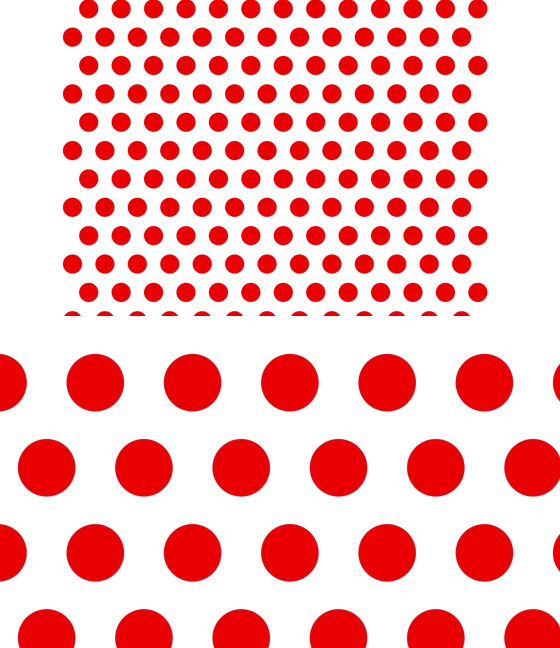
Top: the whole. Bottom: its middle third, enlarged.
A Shadertoy shader for this pattern:

```glsl
// Staggered rows of red polka dots on white, with plain margins left and right.

#define COLUMNS 13.0            // dots in each row
#define PITCH vec2(0.10262, 0.08975) // dot and row spacing, canvas heights
#define FIRST_DOT vec2(-0.6053, 0.4722) // top left dot, from canvas centre
#define STAGGER 0.0513          // left shift of every second row
#define RADIUS 0.0304
#define RIM_WIDTH 0.0022
#define PAPER vec3(1.0)
#define RED vec3(0.91, 0.0, 0.01)
#define RIM vec3(0.80, 0.07, 0.11)

// Signed distance to the nearest dot of the finite staggered grid.
float dotGrid(vec2 p) {
    float row = max(floor((FIRST_DOT.y - p.y) / PITCH.y + 0.5), 0.0);
    float startX = FIRST_DOT.x - STAGGER * mod(row, 2.0);
    float column = clamp(floor((p.x - startX) / PITCH.x + 0.5), 0.0, COLUMNS - 1.0);
    vec2 center = vec2(startX + column * PITCH.x, FIRST_DOT.y - row * PITCH.y);
    return length(p - center) - RADIUS;
}

void mainImage(out vec4 fragColor, in vec2 fragCoord) {
    vec2 p = (fragCoord - 0.5 * iResolution.xy) / iResolution.y;
    float pixel = 1.0 / iResolution.y;
    float d = dotGrid(p);

    // Dull rim fading into the flat red fill
    vec3 ink = mix(RED, RIM, smoothstep(-RIM_WIDTH, 0.0, d));

    // Smoothed outer edge
    float coverage = 1.0 - smoothstep(-0.75 * pixel, 0.75 * pixel, d);
    fragColor = vec4(mix(PAPER, ink, coverage), 1.0);
}
```
